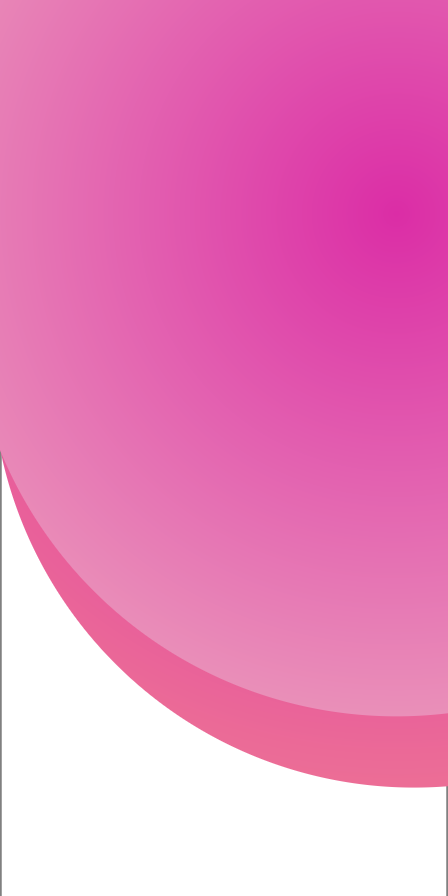
Give the GLSL for this background, as a Shadertoy shader.

```glsl
// Two overlapping rounded drops hang from the top of a white page.
// The front one carries a radial magenta glow, the back one a coral tint;
// thin grey rules run down both sides of the uncovered page.

#define GLOW_CENTER  vec2(0.885, 1.523)
#define GLOW_RADIUS  1.122
#define FRONT_CENTER vec2(0.885, 1.357)
#define FRONT_RADIUS 0.956
#define BACK_CENTER  vec2(0.9245, 1.185)
#define BACK_RADIUS  0.943
#define RULE_WIDTH   0.0039

const vec3 PAGE       = vec3(1.0);
const vec3 RULE_GREY  = vec3(0.5);
const vec3 GLOW_CORE  = vec3(0.859, 0.176, 0.651);
const vec3 GLOW_RIM   = vec3(0.916, 0.563, 0.724);
const vec3 CORAL_NEAR = vec3(0.910, 0.365, 0.608);
const vec3 CORAL_FAR  = vec3(0.925, 0.431, 0.588);

// Signed distance to a half disc extended straight upwards
float dropDistance(vec2 p, vec2 center, float radius) {
    vec2 q = p - center;
    q.y = min(q.y, 0.0);
    return length(q) - radius;
}

// Antialiased fill of a signed distance
float coverage(float dist, float pixel) {
    return clamp(0.5 - dist / pixel, 0.0, 1.0);
}

void mainImage(out vec4 fragColor, in vec2 fragCoord) {
    // Canvas units: width 1, height 2
    vec2 p = fragCoord / iResolution.xy * vec2(1.0, 2.0);
    float pixel = max(1.0 / iResolution.x, 2.0 / iResolution.y);
    float glowDistance = length(p - GLOW_CENTER);

    // Page with side rules
    float sideDistance = min(p.x, 1.0 - p.x);
    vec3 color = mix(PAGE, RULE_GREY, coverage(sideDistance - RULE_WIDTH, pixel));

    // Back drop
    vec3 coral = mix(CORAL_NEAR, CORAL_FAR, smoothstep(0.98, 1.32, glowDistance));
    color = mix(color, coral, coverage(dropDistance(p, BACK_CENTER, BACK_RADIUS), pixel));

    // Front drop with its glow
    vec3 glow = mix(GLOW_CORE, GLOW_RIM, min(glowDistance / GLOW_RADIUS, 1.0));
    color = mix(color, glow, coverage(dropDistance(p, FRONT_CENTER, FRONT_RADIUS), pixel));

    fragColor = vec4(color, 1.0);
}
```
